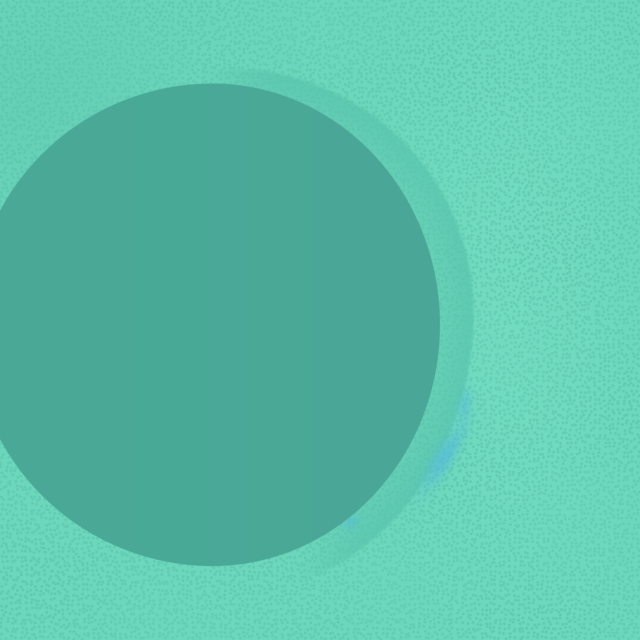
This background is drawn by a three.js fragment shader. Its source:

```glsl
// A muted teal disc with an offset crescent shadow and blue glints on speckled mint.
varying vec2 vUv;

const vec3 MINT = vec3(0.425, 0.842, 0.735);
const vec3 MINT_LIGHT = vec3(0.455, 0.868, 0.755);
const vec3 SPECKLE = vec3(0.355, 0.765, 0.670);
const vec3 SHADOW = vec3(0.355, 0.775, 0.685);
const vec3 DISC_LEFT = vec3(0.285, 0.664, 0.590);
const vec3 DISC_RIGHT = vec3(0.292, 0.654, 0.592);
const vec3 GLINT = vec3(0.330, 0.730, 0.850);
const float EDGE = 0.0013;

vec2 hash2(vec2 p) {
  vec2 k = vec2(dot(p, vec2(127.1, 311.7)), dot(p, vec2(269.5, 183.3)));
  return fract(sin(k) * 43758.5);
}

// Distance to the nearest jittered point, in cell units.
float cellular(vec2 p) {
  vec2 cell = floor(p);
  vec2 local = fract(p);
  float nearest = 2.0;
  for (int y = -1; y <= 1; y++) {
    for (int x = -1; x <= 1; x++) {
      vec2 offset = vec2(float(x), float(y));
      vec2 point = offset + 0.1 + 0.8 * hash2(cell + offset);
      nearest = min(nearest, length(point - local));
    }
  }
  return nearest;
}

// Approximate signed distance to an ellipse.
float ellipse(vec2 p, vec2 radii) {
  return (length(p / radii) - 1.0) * min(radii.x, radii.y);
}

float fill(float d, float softness) {
  return 1.0 - smoothstep(-softness, softness, d);
}

// Soft elongated spot, turned by an angle.
float spot(vec2 p, vec2 center, vec2 size, float angle) {
  float c = cos(angle);
  float s = sin(angle);
  vec2 q = p - center;
  q = vec2(c * q.x + s * q.y, c * q.y - s * q.x) / size;
  return exp(-dot(q, q));
}

void main() {
  vec2 uv = vUv;

  // Each outline has a different radius on one side of its center.
  vec2 discPos = uv - vec2(0.332, 0.4925);
  float disc = ellipse(discPos, vec2(discPos.x > 0.0 ? 0.3555 : 0.377, 0.377));
  vec2 haloPos = uv - vec2(0.355, 0.512);
  float halo = ellipse(haloPos, vec2(0.385, haloPos.y > 0.0 ? 0.381 : 0.440));

  // Mint ground, lighter beside the disc and darker at the upper left.
  float light = spot(uv, vec2(0.80, 0.54), vec2(0.16, 0.42), 0.0);
  float shade = spot(uv, vec2(0.06, 0.84), vec2(0.24, 0.20), 0.6);
  vec3 color = mix(MINT, MINT_LIGHT, 0.75 * light);
  color = mix(color, SHADOW, 0.38 * shade);

  // Crescent, deepest at its outer rim and fading at both ends.
  float startX = haloPos.y > 0.0 ? 0.30 : 0.44;
  float ends = smoothstep(startX, startX + 0.14, uv.x);
  float rim = 0.45 + 0.35 * smoothstep(-0.06, 0.0, halo);
  color = mix(color, SHADOW, fill(halo, 0.004) * ends * rim);

  // Fine dark speckles, with strength drifting in slow waves.
  float drift = 0.5 + 0.25 * (sin(uv.x * 17.0 + uv.y * 9.0) + sin(uv.y * 21.0 - uv.x * 6.0));
  float dots = 1.0 - smoothstep(0.12, 0.48, cellular(uv * 135.0));
  color = mix(color, SPECKLE, dots * (0.50 + 0.20 * drift));

  // Blue glints along the rims.
  float glint = 0.75 * spot(uv, vec2(0.694, 0.285), vec2(0.014, 0.055), -0.55);
  glint += 0.50 * spot(uv, vec2(0.726, 0.368), vec2(0.010, 0.024), -0.20);
  glint += 0.45 * spot(uv, vec2(0.548, 0.184), vec2(0.014, 0.010), 0.6);
  glint += 0.40 * spot(uv, vec2(0.125, 0.793), vec2(0.040, 0.006), 0.72);
  color = mix(color, GLINT, min(glint, 1.0));

  // Flat disc on top, slightly greyer toward the right.
  vec3 discColor = mix(DISC_LEFT, DISC_RIGHT, smoothstep(0.1, 0.7, uv.x));
  color = mix(color, discColor, fill(disc, EDGE));

  gl_FragColor = vec4(color, 1.0);
}
```
